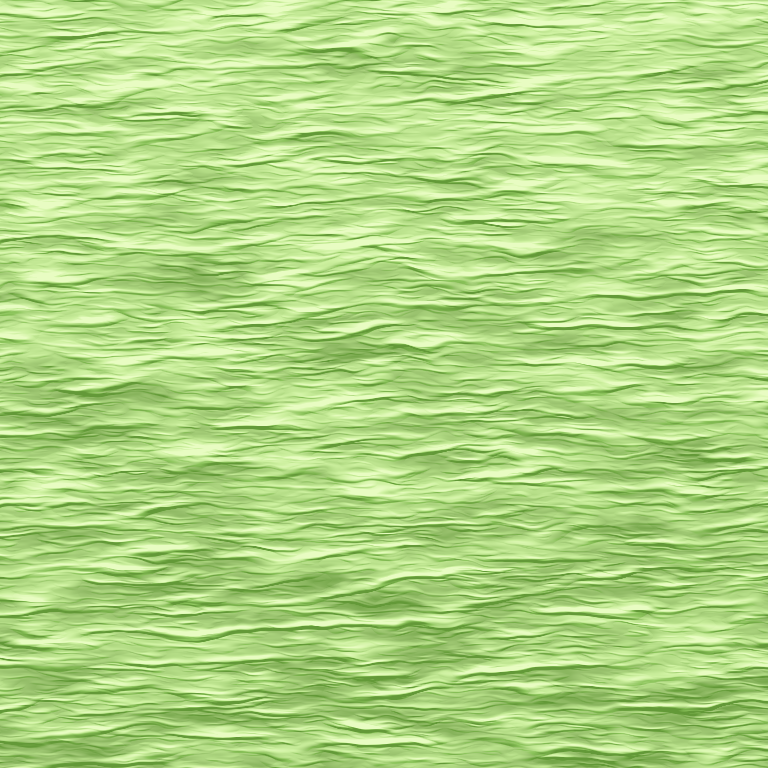
Reproduce this texture procedurally as a WebGL 2 fragment shader.

```glsl
#version 300 es
precision highp float;
// Green crepe paper: short, broken horizontal wrinkles lit from above.
// Stretched gradient noise, creased and folded over on its lower side, forms
// a height field; its slope, height and pale streaks pick a tone on a ramp.

#define WRINKLE_CELLS vec2(9.5, 56.0)
#define LAYER_GROWTH vec2(1.8, 1.75)
#define FOLD 0.5
#define CREASE 0.42
#define WARP 0.006
#define SLOPE_GAIN 0.76
#define HEIGHT_GAIN 1.7
#define STREAK_GAIN 1.0
#define FIBRE_GAIN 0.28
#define FALLOFF 0.85
#define TONE_BIAS 0.1

uniform vec2 u_resolution;
out vec4 outColor;

float hash(vec2 p) {
  return fract(sin(dot(p, vec2(127.1, 311.7))) * 43758.5453);
}

// Dot product of a random unit gradient with the offset from its corner
float corner(vec2 cell, vec2 offset) {
  float angle = 6.28318 * hash(cell);
  return dot(vec2(cos(angle), sin(angle)), offset);
}

float gradientNoise(vec2 p) {
  vec2 i = floor(p), f = fract(p);
  vec2 u = f * f * f * (f * (f * 6.0 - 15.0) + 10.0);
  float low = mix(corner(i, f), corner(i + vec2(1, 0), f - vec2(1, 0)), u.x);
  float high = mix(corner(i + vec2(0, 1), f - vec2(0, 1)),
                   corner(i + vec2(1, 1), f - vec2(1, 1)), u.x);
  return 1.4 * mix(low, high, u.y);
}

// Puffy wrinkle with sharp creases, its crest leaning downward
float foldedNoise(vec2 p) {
  float n = gradientNoise(p + vec2(0.0, FOLD * gradientNoise(p)));
  return mix(n, 1.6 * (abs(n) - 0.25), CREASE);
}

// Bend the wrinkles, with tighter ripples along a faint vertical crease
vec2 bend(vec2 p) {
  float ripple = exp(-pow((p.x - 0.54) / 0.06, 2.0));
  p.y += WARP * gradientNoise(p * vec2(5.0, 11.0) + 31.0);
  p.y += WARP * (0.5 + 0.4 * ripple) * gradientNoise(p * vec2(18.0, 34.0) + 73.0);
  p.y += WARP * 0.2 * gradientNoise(p * vec2(42.0, 70.0) + 11.0);
  return p;
}

float paperHeight(vec2 p) {
  p = bend(p);
  float height = 0.0, weight = 1.0;
  vec2 cells = WRINKLE_CELLS;
  for (int layer = 0; layer < 3; layer++) {
    float shift = float(layer);
    vec2 q = p + vec2(0.0, p.x * 0.04 * (shift - 1.2));
    height += weight / cells.y * foldedNoise(q * cells + 19.7 * shift);
    cells *= LAYER_GROWTH;
    weight *= 0.8;
  }
  return height;
}

// Green ramp from deep folds to lit crests
vec3 paperColor(float tone, float shadow) {
  vec3 deep = vec3(0.39, 0.60, 0.22);
  vec3 shade = mix(vec3(0.59, 0.75, 0.42), vec3(0.55, 0.77, 0.36), shadow);
  vec3 body = vec3(0.70, 0.86, 0.52);
  vec3 light = vec3(0.80, 0.94, 0.62);
  vec3 crest = vec3(0.91, 0.99, 0.76);
  vec3 color = mix(deep, shade, clamp((tone + 1.9) / 1.2, 0.0, 1.0));
  color = mix(color, body, clamp((tone + 0.7) / 0.75, 0.0, 1.0));
  color = mix(color, light, clamp((tone - 0.05) / 0.75, 0.0, 1.0));
  return mix(color, crest, clamp((tone - 0.8) / 1.0, 0.0, 1.0));
}

void main() {
  vec2 p = gl_FragCoord.xy / u_resolution;

  // Slope and height from two samples, one above and one below
  vec2 stepUp = vec2(0.0, 0.0008);
  float above = paperHeight(p + stepUp);
  float below = paperHeight(p - stepUp);
  float slope = (above - below) / (2.0 * stepUp.y);
  float height = 0.5 * (above + below) * WRINKLE_CELLS.y;

  // Dull smooth patches between strongly wrinkled ones
  float patchiness = gradientNoise(p * vec2(7.0, 30.0) + 7.0);
  float wrinkled = smoothstep(-0.4, 0.3, patchiness);
  float relief = mix(0.65, 1.2, wrinkled);

  // Pale and dull streaks, fine fibres, light that fades toward the bottom
  vec2 bent = bend(p);
  float streaks = gradientNoise(bent * vec2(6.0, 40.0) + 47.0)
                + 0.6 * gradientNoise(bent * vec2(3.0, 15.0) + 61.0);
  float fibres = gradientNoise(bent * vec2(40.0, 230.0) + 5.0);
  float tone = relief * (HEIGHT_GAIN * height - SLOPE_GAIN * slope);
  tone += STREAK_GAIN * streaks + FIBRE_GAIN * fibres;
  tone += FALLOFF * (p.y - 0.5) + TONE_BIAS + 0.2 * (wrinkled - 0.5);

  float shadow = smoothstep(0.2, 1.0, slope * relief);
  outColor = vec4(paperColor(tone, shadow), 1.0);
}
```
